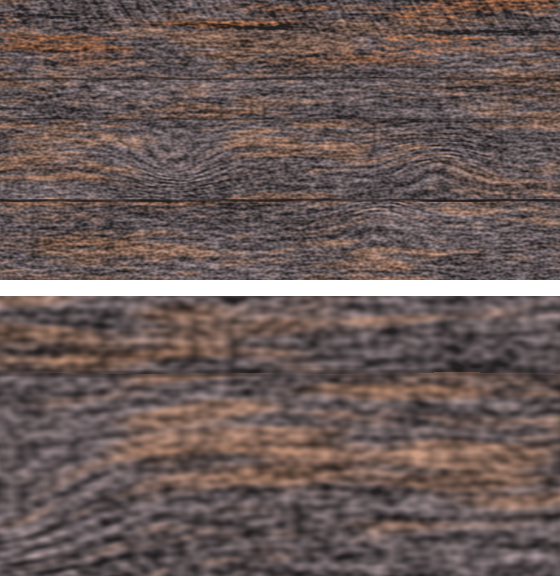
Top, the full canvas; bottom, a detail of the centre.
Write a Shadertoy shader that draws this texture.

```glsl
#define GREY_TINT vec3(1.08, 0.97, 1.00)
#define BROWN_TINT vec3(1.22, 0.95, 0.82)
#define RUST vec3(0.50, 0.345, 0.25)
#define SEAM_COLOR vec3(0.12, 0.10, 0.10)
#define MEAN_SHADE 0.350
#define FIBRE_FREQ vec2(19.0, 88.0)
#define STREAK_FREQ vec2(4.0, 46.0)
#define RING_FREQ 42.0
#define SAW_FREQ 46.0
#define KNOT_SIZE vec2(0.17, 0.10)
#define KNOT_LIFT 0.080

const float TAU = 6.2831853;

float hash(vec2 p) {
    vec3 q = fract(p.xyx * 0.1031);
    q += dot(q, q.yzx + 33.33);
    return fract((q.x + q.y) * q.z);
}

float corner(vec2 cell, vec2 offset) {
    float a = TAU * hash(cell);
    return dot(vec2(cos(a), sin(a)), offset);
}

// Gradient noise, roughly -0.7 to 0.7
float noise(vec2 p) {
    vec2 i = floor(p), f = p - i;
    vec2 u = f * f * f * (f * (f * 6.0 - 15.0) + 10.0);
    vec2 e = vec2(1.0, 0.0);
    return mix(mix(corner(i, f), corner(i + e, f - e), u.x),
               mix(corner(i + e.yx, f - e.yx), corner(i + 1.0, f - 1.0), u.x), u.y);
}

// Soft dark line around a signed distance
float line(float dist, float width) {
    return 1.0 - smoothstep(width * 0.3, width, abs(dist));
}

// Grain height bent around knots (x) and nearness to a knot (y)
vec2 grainField(vec2 p, float board) {
    float height = p.y + 0.018 * noise(p * vec2(1.6, 3.0) + board * 7.3);
    float nearKnot = 0.0;
    for (int k = 0; k < 2; k++) {
        vec2 id = vec2(float(k) + 3.0, board + 11.0);
        vec2 center = vec2(0.55 + 0.85 * float(k) + 0.45 * (hash(id) - 0.5),
                           0.15 + 0.52 * hash(id + 20.0));
        vec2 d = (p - center) / KNOT_SIZE;
        float bump = exp(-dot(d, d)) * (0.4 + 0.6 * hash(id + 40.0));
        float side = hash(id + 60.0) < 0.5 ? -1.0 : 1.0;
        height += side * KNOT_LIFT * bump;
        nearKnot += bump;
    }
    return vec2(height, min(nearKnot, 1.0));
}

void mainImage(out vec4 fragColor, in vec2 fragCoord) {
    vec2 p = fragCoord / iResolution.y;

    // Boards and the gaps between them
    vec3 seamHeight = vec3(0.284, 0.575, 0.719);
    vec3 seamDepth = vec3(0.85, 0.40, 0.50);
    float board = 0.0, seam = 0.0;
    for (int i = 0; i < 3; i++) {
        float dist = p.y - seamHeight[i] + 0.005 * noise(vec2(p.x * 4.0, float(i) * 5.3));
        board += step(0.0, dist);
        float wear = 0.85 + 0.6 * noise(vec2(p.x * 9.0, float(i) * 3.7 + 1.5));
        seam = max(seam, seamDepth[i] * wear * line(dist, 0.0065));
    }
    vec2 field = grainField(p, board);
    vec2 g = vec2(p.x, field.x) + vec2(board * 5.7, board * 3.1);

    // Light and dark grain
    float fibre = noise(g * FIBRE_FREQ);
    float streak = noise(g * STREAK_FREQ + 31.0);
    float blotch = noise(g * vec2(1.6, 6.0) + 57.0);
    float fleck = noise(p * vec2(64.0, 105.0));
    float shade = MEAN_SHADE + 0.23 * fibre + 0.15 * streak + 0.11 * blotch + 0.20 * fleck;
    float rings = sin(TAU * RING_FREQ * g.y + 6.0 * noise(g * vec2(6.0, 14.0)));
    shade += rings * (0.008 + 0.07 * field.y);

    // Warm, worn patches against grey ones
    float warmth = 0.8 * noise(g * vec2(1.3, 8.0) + 83.0) + 0.5 * streak
                 + 0.5 * noise(g * vec2(8.0, 42.0) + 15.0);
    float worn = smoothstep(-0.10, 0.32, warmth - 0.10 * field.y);
    shade += 0.02 * (worn - 0.4);

    // Upper board: rough edge, rusty streaks and charred wood
    float edgeDist = p.y - (0.95 - 0.065 * p.x + 0.015 * p.x * p.x)
                   + 0.012 * noise(vec2(p.x * 5.0, 2.0));
    float upper = smoothstep(0.70, 0.86, p.y);
    float above = smoothstep(-0.06, 0.01, edgeDist);
    float rustNoise = 0.6 * noise(g * vec2(1.5, 34.0) + 9.0) + 0.3 * fibre
                    + 0.6 * noise(g * vec2(1.7, 9.0) + 27.0);
    float rust = smoothstep(0.06, 0.34, rustNoise) * (0.40 + 0.45 * upper);
    float char = above * smoothstep(-0.1, 0.25, noise(p * vec2(2.5, 8.0) + 71.0));
    shade -= 0.05 * char + 0.11 * line(edgeDist, 0.010);
    worn *= 1.0 - 0.6 * char;

    // Slanted saw marks, deep at the top and faint below
    vec2 cut = vec2((p.x + 0.7 * p.y) * SAW_FREQ, (0.7 * p.x - p.y) * 5.0);
    float saw = noise(cut) + 0.5 * noise(cut * vec2(1.7, 2.0) + 19.0);
    float patches = smoothstep(-0.1, 0.3, noise(p * vec2(2.0, 6.0) + 44.0));
    shade += 0.15 * saw * max(above, 0.5 * patches);

    // Colour
    shade = clamp(shade, 0.13, 0.64);
    vec3 color = shade * mix(GREY_TINT, BROWN_TINT, worn);
    vec3 rusty = mix(RUST, RUST * vec3(1.10, 0.94, 0.76), upper);
    color = mix(color, rusty * shade / MEAN_SHADE, rust * 0.75);
    color = mix(color, SEAM_COLOR, seam);
    fragColor = vec4(clamp(color, 0.0, 1.0), 1.0);
}
```
